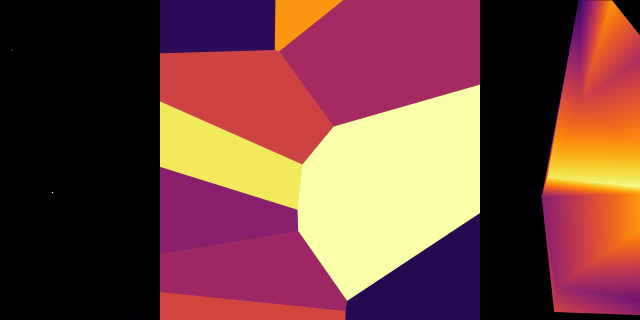
Write a WebGL 2 fragment shader that draws this background.

```glsl
#version 300 es
precision highp float;
// Three square panels show one set of valued sites: as dots, as flat
// Voronoi cells, and as a triangle mesh with linearly blended values.
// A polynomial heat ramp turns every value into a colour.

uniform vec2 u_resolution;
out vec4 outColor;

const int SITE_COUNT = 10;
const int TRIANGLE_COUNT = 12;

// Position inside the unit panel, then value
const vec3 sites[SITE_COUNT] = vec3[](
    vec3(0.3086, 1.0000, 0.155), vec3(0.4128, 0.9987, 0.775),
    vec3(0.3177, 0.6849, 0.555), vec3(0.5365, 0.8438, 0.445),
    vec3(0.2122, 0.4466, 0.935), vec3(0.6641, 0.3984, 1.000),
    vec3(0.1927, 0.3841, 0.370), vec3(0.2396, 0.1016, 0.425),
    vec3(0.2318, 0.0250, 0.565), vec3(0.9275, 0.0000, 0.137));

// Delaunay triangles as site indices
const ivec3 triangles[TRIANGLE_COUNT] = ivec3[](
    ivec3(0, 1, 2), ivec3(1, 3, 2), ivec3(2, 3, 5), ivec3(2, 5, 4),
    ivec3(4, 5, 6), ivec3(6, 5, 7), ivec3(7, 5, 9), ivec3(7, 9, 8),
    ivec3(0, 2, 4), ivec3(0, 4, 6), ivec3(6, 7, 8), ivec3(3, 9, 5));

// Black, purple, red, orange, pale yellow
vec3 heatRamp(float t) {
    vec3 c = vec3(25.131, -12.243, -23.070);
    c = c * t + vec3(-71.319, 32.626, 73.210);
    c = c * t + vec3(77.163, -33.402, -81.807);
    c = c * t + vec3(-41.704, 17.436, 44.354);
    c = c * t + vec3(11.602, -3.973, -15.942);
    c = c * t + vec3(0.107, 0.564, 3.933);
    return clamp(c * t + vec3(0.0, 0.001, -0.012), 0.0, 1.0);
}

float cross2(vec2 a, vec2 b) {
    return a.x * b.y - a.y * b.x;
}

// Tiny dots, one per site
vec3 drawPoints(vec2 p, float pixel, vec3 background) {
    vec3 color = background;
    for (int i = 0; i < SITE_COUNT; i++) {
        float dist = length(p - sites[i].xy) - 0.002;
        float cover = clamp(0.5 - dist / pixel, 0.0, 1.0);
        color = mix(color, heatRamp(sites[i].z), cover);
    }
    return color;
}

// Flat cells, smoothed across the nearest bisector
vec3 drawCells(vec2 p, float pixel) {
    vec3 nearest = sites[0];
    for (int i = 1; i < SITE_COUNT; i++) {
        if (distance(p, sites[i].xy) < distance(p, nearest.xy)) nearest = sites[i];
    }
    float border = 10.0;
    vec3 neighbour = nearest;
    for (int i = 0; i < SITE_COUNT; i++) {
        vec2 gap = sites[i].xy - nearest.xy;
        if (dot(gap, gap) < 1e-8) continue;
        float dist = dot(0.5 * (sites[i].xy + nearest.xy) - p, normalize(gap));
        if (dist < border) {
            border = dist;
            neighbour = sites[i];
        }
    }
    float cover = clamp(0.5 + border / pixel, 0.0, 1.0);
    return mix(heatRamp(neighbour.z), heatRamp(nearest.z), cover);
}

// Barycentric values, weighted by the smooth coverage of each triangle
vec3 drawMesh(vec2 p, float pixel, vec3 background) {
    vec3 sum = vec3(0.0);
    float total = 0.0;
    for (int i = 0; i < TRIANGLE_COUNT; i++) {
        vec3 a = sites[triangles[i].x];
        vec3 b = sites[triangles[i].y];
        vec3 c = sites[triangles[i].z];
        vec2 ab = b.xy - a.xy, bc = c.xy - b.xy, ca = a.xy - c.xy;
        float area = cross2(ab, bc);
        vec3 edges = vec3(cross2(bc, p - b.xy), cross2(ca, p - c.xy), cross2(ab, p - a.xy));
        vec3 dist = edges * sign(area) / vec3(length(bc), length(ca), length(ab));
        vec3 inside = clamp(0.5 + dist / pixel, 0.0, 1.0);
        float cover = inside.x * inside.y * inside.z;
        float value = dot(edges / area, vec3(a.z, b.z, c.z));
        sum += cover * heatRamp(clamp(value, 0.0, 1.0));
        total += cover;
    }
    return mix(background, sum / max(total, 1e-4), min(total, 1.0));
}

void main() {
    // Height is one unit; the middle panel is centred
    float pixel = 1.0 / u_resolution.y;
    vec2 p = (gl_FragCoord.xy - 0.5 * u_resolution) * pixel + vec2(1.5, 0.5);
    float panel = clamp(floor(p.x), 0.0, 2.0);
    p.x -= panel;

    vec3 background = vec3(0.0, 0.0, 0.012);
    vec3 color;
    if (panel < 0.5) color = drawPoints(p, pixel, background);
    else if (panel < 1.5) color = drawCells(p, pixel);
    else color = drawMesh(p, pixel, background);
    outColor = vec4(color, 1.0);
}
```
